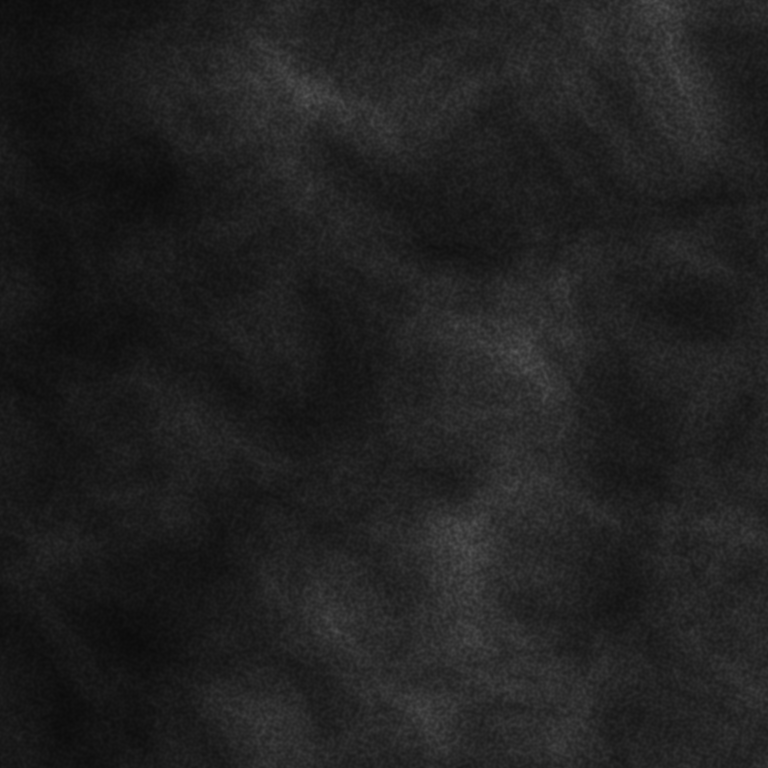
Give the GLSL for this texture, as a WebGL 1 fragment shader.

```glsl
precision highp float;
// Dark, smoky grey clouds with fine soft grain, dimmer toward the left.
// Warped gradient-noise octaves set the log brightness; two fine noise
// layers add grain, and an exponential gives soft highlights.

uniform vec2 u_resolution;

#define MEDIAN_GREY 0.122
#define CLOUD_SCALE 2.6
#define CLOUD_CONTRAST 0.88
#define OCTAVE_GAIN 0.62
#define STRETCH 1.3
#define TILT -0.5
#define WARP 0.22
#define GRAIN_SCALE 190.0
#define GRAIN_CONTRAST 0.36
#define LEFT_SHADE -0.38
#define RIGHT_SHADE 0.13

const int OCTAVES = 6;

mat2 rotation(float angle) {
  float c = cos(angle), s = sin(angle);
  return mat2(c, s, -s, c);
}

// Unit gradient at a lattice point
vec2 gradient(vec2 cell) {
  vec3 p = fract(cell.xyx * vec3(0.1031, 0.1030, 0.0973));
  p += dot(p, p.yzx + 33.33);
  float angle = 6.28318 * fract((p.x + p.y) * p.z);
  return vec2(cos(angle), sin(angle));
}

float gradientNoise(vec2 p) {
  vec2 cell = floor(p), f = fract(p);
  vec2 blend = f * f * f * (f * (f * 6.0 - 15.0) + 10.0);
  vec2 right = vec2(1.0, 0.0), up = vec2(0.0, 1.0);
  float a = dot(gradient(cell), f);
  float b = dot(gradient(cell + right), f - right);
  float c = dot(gradient(cell + up), f - up);
  float d = dot(gradient(cell + 1.0), f - 1.0);
  return mix(mix(a, b, blend.x), mix(c, d, blend.x), blend.y);
}

// Octaves are turned against each other to hide the lattice
float clouds(vec2 p) {
  mat2 turn = rotation(0.6);
  float sum = 0.0, amplitude = 1.0;
  for (int i = 0; i < OCTAVES; i++) {
    sum += amplitude * gradientNoise(p);
    p = turn * p * 2.03 + 17.3;
    amplitude *= OCTAVE_GAIN;
  }
  return sum;
}

float grain(vec2 p) {
  vec2 q = rotation(0.4) * p * GRAIN_SCALE;
  return gradientNoise(q) + 0.6 * gradientNoise(q * 0.53 + 41.7);
}

void main() {
  vec2 uv = gl_FragCoord.xy / min(u_resolution.x, u_resolution.y);

  // Wisps drawn out along a slope falling to the right
  vec2 p = rotation(-TILT) * uv * CLOUD_SCALE;
  p.y *= STRETCH;
  p += WARP * vec2(gradientNoise(p * 1.7 + 5.2), gradientNoise(p * 1.7 + 31.8));

  // Broad shade, clouds and grain combine as log brightness
  float shade = mix(LEFT_SHADE, RIGHT_SHADE, smoothstep(0.05, 0.5, uv.x));
  float light = shade + CLOUD_CONTRAST * clouds(p + 7.4);
  light += GRAIN_CONTRAST * grain(uv);

  gl_FragColor = vec4(vec3(MEDIAN_GREY * exp(light)), 1.0);
}
```
